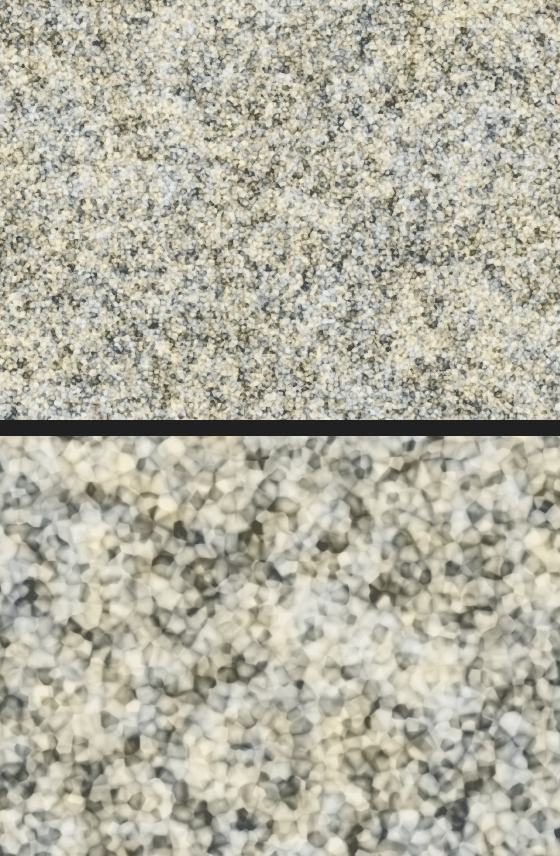
Top, the full canvas; bottom, a detail of the centre.
A Shadertoy shader for this texture:

```glsl
const int STOPS = 7;

// Mineral colours from dark mica to bright feldspar
const vec3 MINERAL[STOPS] = vec3[STOPS](
    vec3(0.29, 0.29, 0.26), vec3(0.45, 0.45, 0.40), vec3(0.58, 0.58, 0.53),
    vec3(0.69, 0.68, 0.62), vec3(0.78, 0.77, 0.71), vec3(0.86, 0.85, 0.79),
    vec3(0.93, 0.92, 0.87));

// Tone of each mineral, in standard deviations from the mean
const float TONE[STOPS] = float[STOPS](-2.4, -1.65, -1.06, -0.5, 0.14, 1.04, 2.4);

const vec3 WARM_TINT = vec3(0.010, 0.002, -0.016);

vec2 hash22(vec2 p) {
    vec3 q = fract(p.xyx * vec3(0.1031, 0.1030, 0.0973));
    q += dot(q, q.yzx + 33.33);
    return fract((q.xx + q.yz) * q.zy);
}

// Value noise scaled to zero mean and unit deviation
float unitNoise(vec2 p) {
    vec2 cell = floor(p);
    vec2 f = fract(p);
    f = f * f * (3.0 - 2.0 * f);
    float low = mix(hash22(cell).x, hash22(cell + vec2(1, 0)).x, f.x);
    float high = mix(hash22(cell + vec2(0, 1)).x, hash22(cell + vec2(1, 1)).x, f.x);
    return (mix(low, high, f.y) - 0.5) * 4.65;
}

// Soft cellular grains: x is the grain tone, y falls toward grain borders
vec2 grains(vec2 p, float softness) {
    vec2 cell = floor(p);
    float nearest = 9.0, second = 9.0, toneSum = 0.0, weightSum = 0.0;
    for (int j = -1; j <= 1; j++) {
        for (int i = -1; i <= 1; i++) {
            vec2 id = cell + vec2(i, j);
            vec2 toSeed = id + hash22(id) - p;
            float d2 = dot(toSeed, toSeed);
            float weight = exp(-d2 / softness);
            toneSum += weight * hash22(id + 71.7).x;
            weightSum += weight;
            float d = sqrt(d2);
            second = min(second, max(nearest, d));
            nearest = min(nearest, d);
        }
    }
    float tone = (toneSum / weightSum - 0.5) * 4.0;
    float border = (min(second - nearest, 0.75) - 0.3) * 5.0;
    return vec2(tone, border);
}

vec3 mineralColour(float tone) {
    vec3 colour = MINERAL[0];
    for (int i = 1; i < STOPS; i++) {
        float blend = (tone - TONE[i - 1]) / (TONE[i] - TONE[i - 1]);
        colour = mix(colour, MINERAL[i], clamp(blend, 0.0, 1.0));
    }
    return colour;
}

void mainImage(out vec4 fragColor, in vec2 fragCoord) {
    vec2 uv = fragCoord / iResolution.y;

    // Rounded pale grains and smaller angular flecks
    vec2 feldspar = grains(uv * 74.0, 0.09);
    vec2 mica = grains(uv * 122.0 + 37.0, 0.10);

    // Clusters and broad drifts gather the dark flecks
    float tone = 0.55 * feldspar.x + 0.38 * feldspar.y + 0.62 * mica.x;
    tone += 0.33 * unitNoise(uv * 31.0 + 11.0);
    tone += 0.14 * unitNoise(uv * 5.0 + 53.0);
    tone += 0.22 * unitNoise(uv * 200.0 + 19.0);

    // Slight drift between cream and blue grey
    float warmth = unitNoise(uv * 48.0 + 83.0) + 0.6 * unitNoise(uv * 7.0 + 29.0);

    fragColor = vec4(mineralColour(tone) + WARM_TINT * warmth, 1.0);
}
```
